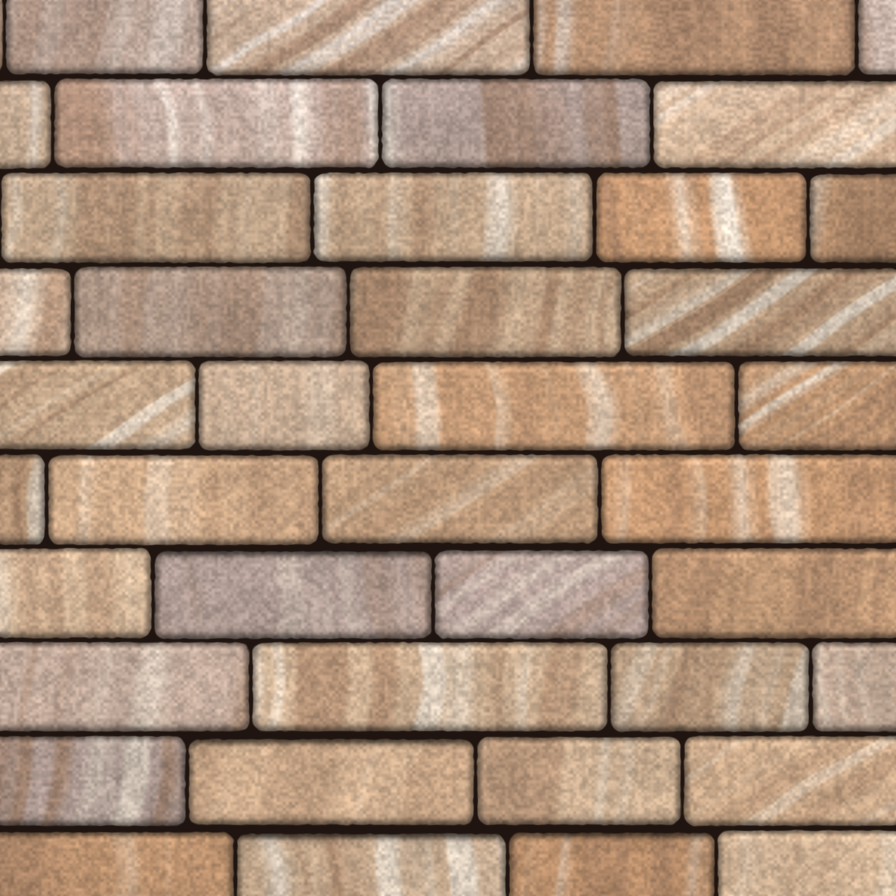
Give the GLSL for this texture, as a Shadertoy shader.

```glsl
const float COURSE_HEIGHT = 0.1048;
const float FIRST_JOINT = 0.0755;   // height of the lowest bed joint
const float BRICK_WIDTH = 0.315;    // mean width
const float WIDTH_JITTER = 0.52;
const float HALF_GAP = 0.0021;
const float CORNER_RADIUS = 0.012;
const float BEVEL = 0.009;
const float GRAIN_SCALE = 290.0;
const float GRAIN_STRENGTH = 0.34;

const vec3 JOINT = vec3(0.12, 0.08, 0.06);
const vec3 TAN = vec3(0.78, 0.67, 0.56);
const vec3 RUST = vec3(0.73, 0.56, 0.42);
const vec3 MAUVE = vec3(0.71, 0.63, 0.60);
const vec3 CREAM = vec3(0.88, 0.83, 0.77);
const vec3 BROWN = vec3(0.62, 0.48, 0.38);

float hash(vec2 p) {
    return fract(sin(dot(p, vec2(127.1, 311.7))) * 43758.5453);
}

float noise(vec2 p) {
    vec2 i = floor(p), f = fract(p);
    f = f * f * (3.0 - 2.0 * f);
    return mix(mix(hash(i), hash(i + vec2(1, 0)), f.x),
               mix(hash(i + vec2(0, 1)), hash(i + vec2(1, 1)), f.x), f.y);
}

float roundedBox(vec2 p, vec2 halfSize, float radius) {
    vec2 q = abs(p) - halfSize + radius;
    return length(max(q, 0.0)) + min(max(q.x, q.y), 0.0) - radius;
}

// Position of an upright joint, in mean brick widths
float jointAt(float index, float course) {
    return index + WIDTH_JITTER * (hash(vec2(index, course + 3.0)) - 0.5);
}

// Sandstone layers, slanted differently in each brick
vec3 stoneColor(vec2 p, vec2 id) {
    float kind = hash(id + 11.0);
    vec3 base = mix(TAN, RUST, smoothstep(0.55, 0.95, kind));
    base = mix(base, MAUVE, smoothstep(0.32, 0.08, kind));

    float steep = hash(id + 23.0);
    float slant = mix(-0.15, 0.45, steep) + 1.1 * step(0.72, steep);
    float wobble = 0.018 * noise(p * 14.0 + id * 7.0);
    float across = p.x - slant * p.y + wobble;
    float seed = 40.0 * hash(id + 31.0);
    float wide = noise(vec2(across * 24.0 + seed, p.y * 3.0));
    float thin = noise(vec2(across * 75.0 + seed, p.y * 5.0 + 9.0));
    float band = 0.65 * wide + 0.35 * thin;
    float contrast = mix(0.3, 1.0, hash(id + 47.0));

    vec3 color = mix(base, CREAM, contrast * smoothstep(0.52, 0.78, band));
    color = mix(color, BROWN, 0.75 * contrast * smoothstep(0.46, 0.2, band));
    return color * mix(0.92, 1.07, hash(id + 59.0));
}

void mainImage(out vec4 fragColor, in vec2 fragCoord) {
    vec2 uv = fragCoord / iResolution.y;
    float pixel = 1.0 / iResolution.y;

    // Course and brick containing this point
    float course = floor((uv.y - FIRST_JOINT) / COURSE_HEIGHT) + 1.0;
    float shift = 0.43 * course + 0.35 * hash(vec2(course, 5.0));
    float along = uv.x / BRICK_WIDTH + shift;
    float index = floor(along);
    if (along < jointAt(index, course)) index -= 1.0;
    else if (along >= jointAt(index + 1.0, course)) index += 1.0;
    vec2 id = vec2(index, course);

    // Brick bounds, with a slightly uneven top and bottom
    float left = (jointAt(index, course) - shift) * BRICK_WIDTH;
    float right = (jointAt(index + 1.0, course) - shift) * BRICK_WIDTH;
    float bottom = FIRST_JOINT + (course - 1.0) * COURSE_HEIGHT;
    float drop = 0.005 * pow(hash(id + 71.0), 3.0);
    float lift = 0.002 * hash(id + 83.0);
    vec2 low = vec2(left, bottom + lift) + HALF_GAP;
    vec2 high = vec2(right, bottom + COURSE_HEIGHT - drop) - HALF_GAP;
    vec2 p = uv - 0.5 * (low + high);
    float ragged = 0.0016 * (noise(uv * 160.0) - 0.5);
    float dist = roundedBox(p, 0.5 * (high - low), CORNER_RADIUS) + ragged;

    // Layers and sandy grain
    vec3 color = stoneColor(p, id);
    float grain = 0.6 * noise(uv * GRAIN_SCALE)
                + 0.4 * noise(uv * GRAIN_SCALE * 0.55 + 17.0) - 0.5;
    color *= 1.0 + GRAIN_STRENGTH * grain;
    color *= 0.95 + 0.1 * noise(uv * 28.0);

    // Worn bevel: lit upper rim, shaded lower rim
    float topDepth = high.y - uv.y;
    float rim = smoothstep(0.001, 0.005, topDepth) * smoothstep(0.014, 0.005, topDepth);
    color *= 1.0 + 0.10 * rim;
    color *= mix(0.82, 1.0, smoothstep(0.0, 0.016, uv.y - low.y));
    color *= mix(0.62, 1.0, smoothstep(0.0, BEVEL, -dist));

    // Shadow from an overhanging brick above
    float shade = smoothstep(0.0015, 0.004, drop);
    color *= 1.0 - 0.4 * shade * smoothstep(0.014, 0.0, topDepth);

    // Paler light towards the top of the wall
    color = mix(color, color * vec3(1.05, 1.06, 1.10), smoothstep(0.7, 1.0, uv.y));

    float edge = max(pixel, 0.0013);
    color = mix(color, JOINT, smoothstep(-edge, edge, dist));
    fragColor = vec4(clamp(color, 0.0, 1.0), 1.0);
}
```
